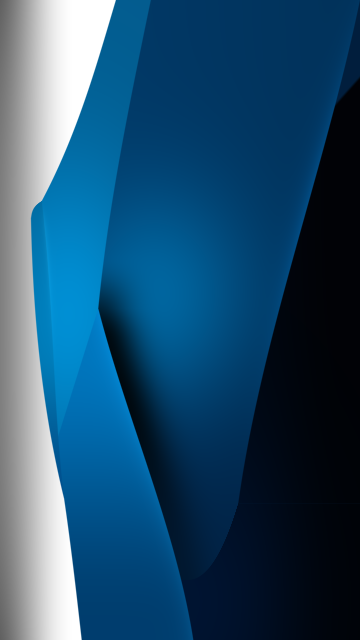
Reproduce this background procedurally as a WebGL 1 fragment shader.

```glsl
precision highp float;

uniform vec2 u_resolution;

#define LIT_BLUE vec3(0.0, 0.56, 0.83)
#define SHEET_BLUE vec3(0.01, 0.36, 0.56)
#define FLAP_BLUE vec3(0.0, 0.46, 0.74)
#define FLAP_DEEP vec3(0.0, 0.24, 0.43)
#define PANEL_GLOW vec3(0.0, 0.41, 0.64)
#define PANEL_TOP vec3(0.005, 0.21, 0.38)
#define PANEL_LOW vec3(0.005, 0.14, 0.28)
#define NIGHT_BLUE vec3(0.0, 0.06, 0.15)
#define NIGHT_BLACK vec3(0.002, 0.008, 0.022)
#define SHADOW_WIDTH 0.085
#define RIM_WIDTH 0.025
#define EDGE_PIXELS 0.8

// Cubic through four evenly spaced knots between start and end.
float curve(vec4 knots, float start, float end, float s) {
  float t = 3.0 * clamp((s - start) / (end - start), 0.0, 1.0);
  float a = t - 1.0, b = t - 2.0, c = t - 3.0;
  return dot(knots, vec4(-a * b * c / 6.0, t * b * c / 2.0,
                         -t * a * c / 2.0, t * a * b / 6.0));
}

// Coverage of the positive side of a signed offset.
float cover(float offset, float size) {
  float w = EDGE_PIXELS / size;
  return smoothstep(-w, w, offset);
}

float glow(vec2 p, vec2 center, vec2 radius) {
  vec2 q = (p - center) / radius;
  return exp(-dot(q, q));
}

// Left outline of the blue sheet at a given depth below the top.
float outerEdge(float depth) {
  if (depth < 0.314) return curve(vec4(0.322, 0.266, 0.201, 0.116), 0.0, 0.314, depth);
  if (depth < 0.341) return curve(vec4(0.116, 0.097, 0.089, 0.086), 0.314, 0.341, depth);
  if (depth < 0.779) return curve(vec4(0.086, 0.098, 0.127, 0.178), 0.341, 0.779, depth);
  return curve(vec4(0.178, 0.196, 0.212, 0.227), 0.779, 1.0, depth);
}

// Crease between the bright sheet and the deep panel.
float foldEdge(float depth) {
  if (depth < 0.482) return curve(vec4(0.419, 0.361, 0.310, 0.273), 0.0, 0.482, depth);
  return curve(vec4(0.273, 0.366, 0.465, 0.537), 0.482, 1.0, depth);
}

vec3 paperColor(vec2 p) {
  float light = mix(0.46, 1.0, smoothstep(-0.04, 0.21, p.x));
  light -= 0.12 * pow(abs(2.0 * p.y - 1.0), 3.0) * (1.0 - smoothstep(0.0, 0.16, p.x));
  return vec3(light);
}

vec3 sheetColor(vec2 p, float depth, float fold) {
  vec3 color = mix(SHEET_BLUE, LIT_BLUE, glow(p, vec2(0.19, 0.51), vec2(0.25, 0.24)));

  // Thin turned strip on the left
  float strip = curve(vec4(0.116, 0.140, 0.155, 0.178), 0.314, 0.779, depth) - p.x;
  float onStrip = cover(strip, u_resolution.x);
  color += vec3(0.03, 0.06, 0.06) * exp(-abs(strip) / 0.006)
         * smoothstep(0.31, 0.36, depth) * (1.0 - smoothstep(0.4, 0.6, depth));
  vec3 stripColor = mix(color * 0.91, FLAP_DEEP * 1.3, smoothstep(0.55, 0.8, depth));

  // Lower flap below the slanted crease
  float crease = p.x - 0.273 + 0.558 * (depth - 0.482);
  vec3 flap = mix(FLAP_BLUE, FLAP_DEEP, smoothstep(0.54, 0.98, depth));
  flap += vec3(0.01, 0.07, 0.09) * exp(-(max(fold - p.x, 0.0)) / RIM_WIDTH);
  color = mix(color, flap, cover(crease, u_resolution.x));
  return mix(color, stripColor, onStrip);
}

vec3 panelColor(vec2 p, float depth, float fold, float rimGap) {
  vec3 color = mix(PANEL_TOP, PANEL_LOW, smoothstep(0.4, 0.9, depth));
  color *= 1.0 + 0.2 * (0.6 - p.x);
  color = mix(color, PANEL_GLOW, 0.95 * glow(p, vec2(0.43, 0.54), vec2(0.25, 0.17)));

  // Shadow cast beside the crease
  float gap = max(p.x - fold, 0.0) / SHADOW_WIDTH;
  float shade = exp(-gap * gap) * smoothstep(0.40, 0.53, depth);
  color *= 1.0 - shade * mix(0.88, 0.35, smoothstep(0.6, 0.9, depth));

  // Soft light along the right rim
  float rim = exp(-max(rimGap, 0.0) / RIM_WIDTH) * glow(p, vec2(0.86, 0.70), vec2(0.3, 0.25));
  return color + vec3(0.0, 0.10, 0.16) * rim;
}

vec3 nightColor(vec2 p, float depth) {
  float haze = glow(p, vec2(0.5, 0.06), vec2(0.32, 0.26));
  vec3 color = mix(NIGHT_BLACK, NIGHT_BLUE, haze);
  color += NIGHT_BLUE * 0.3 * (1.0 - smoothstep(0.65, 0.95, p.x));

  // Dim blue corner above the dark field
  float corner = 0.156 - 0.63 * (p.x - 0.944) - depth;
  return mix(color, PANEL_LOW * 0.85, smoothstep(-0.004, 0.004, corner));
}

void main() {
  vec2 p = gl_FragCoord.xy / u_resolution;
  float depth = 1.0 - p.y;
  float fold = foldEdge(depth);

  // Right side of the panel, closed by a rounded hook
  float rimGap = curve(vec4(1.0, 0.884, 0.757, 0.662), 0.0, 0.786, depth) - p.x;
  float hookGap = curve(vec4(0.906, 0.897, 0.859, 0.786), 0.514, 0.662, p.x) - depth;
  float onPanel = depth < 0.786 ? cover(rimGap, u_resolution.x)
                                : cover(hookGap, u_resolution.y);

  // Layers from back to front
  vec3 color = mix(nightColor(p, depth), panelColor(p, depth, fold, rimGap), onPanel);
  color = mix(color, sheetColor(p, depth, fold), cover(fold - p.x, u_resolution.x));
  color = mix(color, paperColor(p), cover(outerEdge(depth) - p.x, u_resolution.x));
  gl_FragColor = vec4(color, 1.0);
}
```
